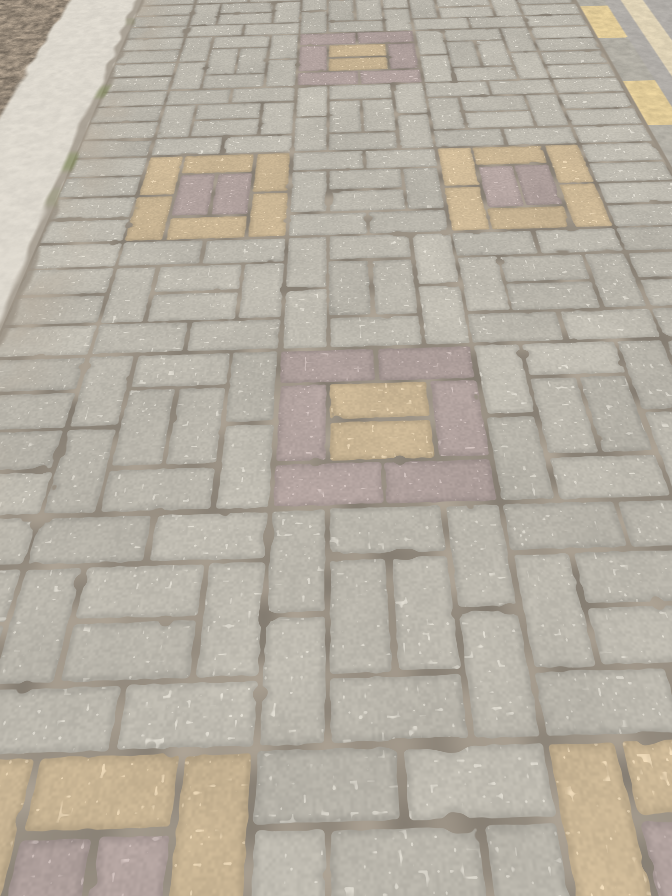
Write a Shadertoy shader that draws this texture.

```glsl
// Brick sidewalk receding in perspective, with inlaid colour blocks between two kerbs.

const vec3 GREY   = vec3(0.735, 0.720, 0.680);
const vec3 OCHRE  = vec3(0.795, 0.715, 0.585);
const vec3 MAUVE  = vec3(0.695, 0.635, 0.620);
const vec3 JOINT  = vec3(0.600, 0.565, 0.515);
const vec3 KERB   = vec3(0.865, 0.845, 0.805);
const vec3 SOIL   = vec3(0.580, 0.530, 0.470);
const vec3 ROAD   = vec3(0.690, 0.675, 0.655);
const vec3 PAINT  = vec3(0.880, 0.795, 0.600);
const vec3 GRASS  = vec3(0.500, 0.530, 0.360);

// Path limits in brick widths; one block is four brick widths.
const float PATH_LEFT = -6.1, BLOCKS_LEFT = -4.0, BLOCKS_RIGHT = 8.0, PATH_RIGHT = 10.1;

struct Brick { vec2 centre; vec2 halfSize; vec3 colour; };

float hash(vec2 p) {
    vec3 q = fract(p.xyx * vec3(0.1031, 0.1030, 0.0973));
    q += dot(q, q.yzx + 33.33);
    return fract((q.x + q.y) * q.z);
}

float noise(vec2 p) {
    vec2 i = floor(p), f = fract(p);
    f = f * f * (3.0 - 2.0 * f);
    return mix(mix(hash(i), hash(i + vec2(1, 0)), f.x),
               mix(hash(i + vec2(0, 1)), hash(i + vec2(1, 1)), f.x), f.y);
}

float fbm(vec2 p) {
    float sum = 0.0, amp = 0.5;
    for (int i = 0; i < 4; i++) {
        sum += amp * noise(p);
        p = p * 2.03 + 17.1;
        amp *= 0.5;
    }
    return sum;
}

float roundBox(vec2 p, vec2 halfSize, float r) {
    vec2 q = abs(p) - halfSize + r;
    return length(max(q, 0.0)) + min(max(q.x, q.y), 0.0) - r;
}

// Soft band covering lo..hi
float band(float x, float lo, float hi, float aa) {
    return smoothstep(lo - aa, lo + aa, x) - smoothstep(hi - aa, hi + aa, x);
}

// Canvas (height = 1, y down) to ground plane in brick widths
vec2 toGround(vec2 s) {
    float depth = s.y + 0.03 * (s.x - 0.43) + 0.488;
    return 4.0 * vec2((s.x - 0.366) / (0.244 * depth) + 0.25, 5.199 / depth - 3.94);
}

// Four-by-four block: a ring of six bricks around a core of two, turned in a checkerboard
Brick blockBrick(vec2 g) {
    vec2 block = floor(g / 4.0);
    bool turned = mod(block.x + block.y, 2.0) < 0.5;
    vec2 p = g - 4.0 * block;
    if (turned) p = p.yx;
    bool endRow = abs(p.y - 2.0) > 1.0;
    bool core = !endRow && abs(p.x - 2.0) < 1.0;
    vec2 centre = vec2(floor(p.x) + 0.5, 2.0), halfSize = vec2(0.5, 1.0);
    if (endRow || core) {
        centre = vec2(core ? 2.0 : 2.0 * floor(p.x / 2.0) + 1.0, floor(p.y) + 0.5);
        halfSize = vec2(1.0, 0.5);
    }
    vec3 colour = GREY;
    float column = mod(block.x, 2.0), row = mod(block.y, 4.0);
    if (column < 0.5 && row == 1.0) colour = core ? OCHRE : MAUVE;
    if (column > 0.5 && row == 3.0) colour = core ? MAUVE : OCHRE;
    if (turned) { centre = centre.yx; halfSize = halfSize.yx; }
    return Brick(4.0 * block + centre, halfSize, colour);
}

// Border strip: one brick laid crosswise per course
Brick stripBrick(vec2 g, float lo, float hi) {
    return Brick(vec2(0.5 * (lo + hi), floor(g.y) + 0.5), vec2(0.5 * (hi - lo), 0.5), GREY);
}

vec3 paving(vec2 g, float aa) {
    Brick b = blockBrick(g);
    if (g.x < BLOCKS_LEFT) b = stripBrick(g, PATH_LEFT, BLOCKS_LEFT);
    if (g.x > BLOCKS_RIGHT) b = stripBrick(g, BLOCKS_RIGHT, PATH_RIGHT);
    float tone = hash(b.centre * 3.7 + 41.0);
    // Uneven seating and rough edges
    vec2 shift = 0.035 * (vec2(tone, hash(b.centre * 5.3 + 9.0)) - 0.5);
    float rough = 0.035 * (noise(g * 7.0) - 0.5) + 0.09 * smoothstep(0.78, 1.0, noise(g * 2.6 + 5.0));
    float d = roundBox(g - b.centre - shift, b.halfSize - 0.045, 0.06) + rough;
    // Brick face: tint, grain, stains and pale flecks
    vec3 face = b.colour * (0.97 + 0.06 * tone);
    face *= 1.0 + 0.07 * (noise(g * 22.0) - 0.5) + 0.09 * (fbm(g * 0.9) - 0.47);
    face += 0.13 * smoothstep(0.86, 0.97, noise(g * 13.0 + 70.0));
    face *= 1.0 - 0.09 * smoothstep(-0.13, 0.0, d);
    vec3 joint = JOINT * (0.86 + 0.28 * noise(g * 2.0 + 30.0));
    vec3 colour = mix(joint, face, smoothstep(aa, -aa, d));
    // Dust drifting in from the left kerb
    float dust = smoothstep(-4.2, -6.1, g.x) * smoothstep(0.4, 0.7, fbm(g * 0.6 + 8.0));
    return mix(colour, JOINT * 1.2, 0.6 * dust);
}

void mainImage(out vec4 fragColor, in vec2 fragCoord) {
    vec2 uv = fragCoord / iResolution.xy;
    vec2 g = toGround(vec2(uv.x * 0.75, 1.0 - uv.y));
    vec2 w = fwidth(g);
    float aa = 0.5 * max(w.x, w.y);
    float grain = fbm(g * 5.0) - 0.47;
    vec3 colour = paving(g, aa);

    // Left: concrete kerb with tufts at its foot, then bare soil
    float edge = g.x + 0.25 * (noise(g * 1.5) - 0.5);
    colour = mix(colour, KERB * (1.0 + 0.10 * grain), smoothstep(aa, -aa, g.x - PATH_LEFT));
    float tuft = band(edge, PATH_LEFT - 0.2, PATH_LEFT + 0.1, 0.08);
    colour = mix(colour, mix(JOINT, GRASS, smoothstep(0.6, 0.8, noise(g.yy * 0.7 + 3.0))), 0.75 * tuft);
    colour = mix(colour, SOIL * (1.0 + 0.75 * grain), smoothstep(0.1, -0.1, edge + 8.9));

    // Right: kerb stones painted in turn, then road with a pale line
    float stone = 6.0 * fract((g.y - 16.9) / 6.0);
    vec3 kerb = mix(GREY * 0.94, PAINT, band(stone, 0.0, 2.8, aa)) * (1.0 + 0.2 * grain);
    kerb = mix(kerb, JOINT, band(g.x, PATH_RIGHT - 0.1, PATH_RIGHT + 0.1, aa));
    colour = mix(colour, kerb, smoothstep(-aa, aa, g.x - PATH_RIGHT));
    vec3 road = mix(ROAD, mix(KERB, PAINT, 0.45), band(g.x, 11.8, 12.6, aa));
    colour = mix(colour, road * (1.0 + 0.15 * grain), smoothstep(-aa, aa, g.x - 11.2));

    fragColor = vec4(colour, 1.0);
}
```
